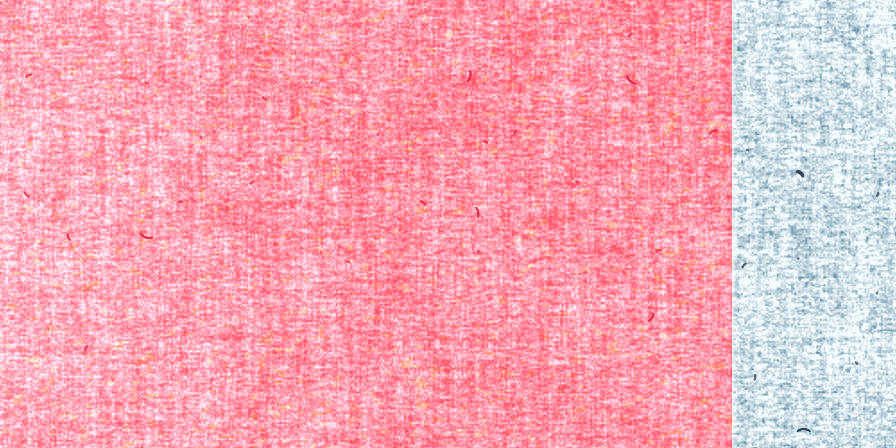
Give the GLSL for this texture, as a WebGL 1 fragment shader.

```glsl
precision highp float;
// Woven cloth in two dyed panels: a wide coral pink field and a pale blue strip.
// Stretched value noise makes the threads, broad soft stains shade the dye,
// and a jittered grid scatters short curved fibres over both panels.

uniform vec2 u_resolution;

#define SEAM_X 1.634
#define PINK_LEVEL 0.605
#define WEAVE_CONTRAST 1.15
#define FIBRE_CELL 0.125
#define FIBRE_CHANCE 0.34
#define BLUE_FIBRE vec2(1.786, 0.612)

float hash(vec2 p) {
  vec3 q = fract(vec3(p.xyx) * 0.1031);
  q += dot(q, q.yzx + 33.33);
  return fract((q.x + q.y) * q.z);
}

float noise(vec2 p) {
  vec2 cell = floor(p);
  vec2 f = fract(p);
  f = f * f * (3.0 - 2.0 * f);
  float low = mix(hash(cell), hash(cell + vec2(1.0, 0.0)), f.x);
  float high = mix(hash(cell + vec2(0.0, 1.0)), hash(cell + vec2(1.0)), f.x);
  return mix(low, high, f.y);
}

// Noise centred on zero
float signedNoise(vec2 p) {
  return noise(p) - 0.5;
}

// Fine grain, short weft dashes, and long threads in both directions
float weave(vec2 p) {
  vec2 bent = p + 0.004 * vec2(signedNoise(p * 19.0), signedNoise(p * 23.0 + 40.0));
  float grain = signedNoise(p * 250.0 + 11.0);
  float dashes = signedNoise(bent * vec2(75.0, 195.0) + 70.0);
  float warp = signedNoise(bent * vec2(185.0, 13.0) + 130.0);
  float weft = signedNoise(bent * vec2(8.0, 170.0) + 210.0);
  float slubs = signedNoise(bent * vec2(48.0, 5.0) + 300.0);
  return 0.26 * grain + 0.26 * dashes + 0.15 * warp + 0.12 * weft + 0.09 * slubs;
}

float stain(vec2 p, vec2 centre, vec2 radius) {
  vec2 d = (p - centre) / radius;
  return exp(-dot(d, d));
}

// Broad light and dark areas of the pink dye
float dyeShade(vec2 p) {
  float shade = 0.075 * (1.0 - smoothstep(0.0, 1.0, p.x));
  shade -= 0.025 * smoothstep(1.0, SEAM_X, p.x);
  shade -= 0.065 * stain(p, vec2(1.10, 0.70), vec2(0.20, 0.17));
  shade -= 0.055 * stain(p, vec2(0.53, 0.51), vec2(0.16, 0.09));
  shade -= 0.050 * stain(p, vec2(0.84, 0.38), vec2(0.11, 0.20));
  shade += 0.040 * stain(p, vec2(1.30, 0.66), vec2(0.09, 0.14));
  shade += 0.035 * stain(p, vec2(0.08, 0.70), vec2(0.25, 0.22));
  return shade + 0.07 * signedNoise(p * 7.0 + 50.0);
}

// Coverage of one bent fibre around the origin
float fibre(vec2 d, float angle, float halfLength, float width, float pixel) {
  float c = cos(angle);
  float s = sin(angle);
  vec2 q = vec2(c * d.x + s * d.y, c * d.y - s * d.x);
  q.y += 22.0 * q.x * q.x - 0.002;
  q.x -= clamp(q.x, -halfLength, halfLength);
  return 1.0 - smoothstep(width - 0.5 * pixel, width + 0.5 * pixel, length(q));
}

// At most one fibre in each grid cell, kept clear of the cell border
float scatteredFibres(vec2 p, float pixel) {
  vec2 cell = floor(p / FIBRE_CELL);
  vec2 jitter = vec2(hash(cell + 17.0), hash(cell + 39.0));
  vec2 centre = (cell + 0.2 + 0.6 * jitter) * FIBRE_CELL;
  float size = hash(cell + 83.0);
  float angle = 6.2832 * hash(cell + 61.0);
  float cover = fibre(p - centre, angle, 0.013 * size * size, 0.0026, pixel);
  return cover * step(hash(cell + 5.0), FIBRE_CHANCE) * (0.55 + 0.45 * size);
}

void main() {
  float pixel = 1.0 / u_resolution.y;
  vec2 p = gl_FragCoord.xy * pixel;
  float threads = weave(p) * WEAVE_CONTRAST;

  // Pink panel, with a few warm yellow threads
  float tone = clamp(PINK_LEVEL + dyeShade(p) + threads, 0.34, 0.92);
  tone -= 0.06 * exp(-abs(p.x - SEAM_X) * 90.0);
  vec3 pink = vec3(1.0, tone, tone * 0.95 + 0.1);
  float warm = smoothstep(0.76, 0.9, noise(p * vec2(60.0, 110.0) + 400.0));
  pink += warm * vec3(0.0, 0.05, -0.10);

  // Blue panel, with darker specks between its threads
  float pale = 0.9 + 0.75 * threads + 0.04 * signedNoise(p * 9.0 + 90.0);
  float speck = smoothstep(0.68, 0.92, noise(p * vec2(125.0, 160.0) + 500.0));
  pale -= 0.17 * speck;
  vec3 blue = mix(vec3(0.72, 0.81, 0.85), vec3(0.87, 0.92, 0.94), (pale - 0.8) * 8.5);
  blue = clamp(blue, vec3(0.40, 0.52, 0.58), vec3(0.96, 0.99, 1.0));

  // Crisp seam with a thin bright lip on the blue side
  float side = smoothstep(-0.6 * pixel, 0.6 * pixel, p.x - SEAM_X);
  blue = mix(blue, vec3(0.96, 0.97, 0.98), 0.75 * exp(-abs(p.x - SEAM_X) * 220.0));
  vec3 colour = mix(pink, blue, side);

  // Fibres take a deeper shade of their panel
  float marks = scatteredFibres(p, pixel);
  marks = max(marks, fibre(p - BLUE_FIBRE, -0.7, 0.007, 0.004, pixel));
  vec3 ink = mix(vec3(0.87, 0.12, 0.25), vec3(0.12, 0.20, 0.28), side);
  colour = mix(colour, ink, marks * 0.9);

  gl_FragColor = vec4(clamp(colour, 0.0, 1.0), 1.0);
}
```
